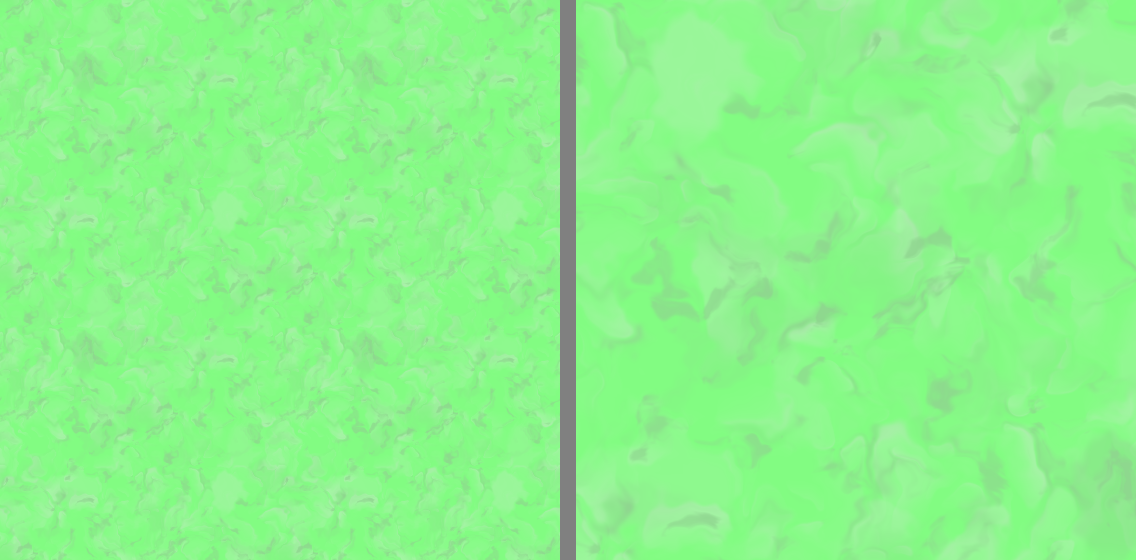
Left, the full canvas; right, a detail of the centre.
This texture map is drawn by a Shadertoy shader. Its source:

```glsl
// Pale, torn-looking flakes and grey specks on bright green, tiled 2 by 2.
// Warped noise and scattered one-sided blobs share a lattice that also repeats
// at half a tile diagonally; a pair of kite-shaped flakes tells the halves apart.

float hash(vec2 c) {
    return fract(sin(dot(c, vec2(127.1, 311.7))) * 43758.5453);
}

// Wraps a cell to the tile, n cells wide, with the half-tile diagonal repeat
vec2 wrapCell(vec2 c, float n) {
    float row = floor(c.y / (0.5 * n));
    c -= row * 0.5 * n;
    return vec2(mod(c.x, n), c.y) + n;
}

float noise(vec2 p, float n) {
    vec2 cell = floor(p * n), f = fract(p * n);
    f = f * f * (3.0 - 2.0 * f);
    float a = hash(wrapCell(cell, n));
    float b = hash(wrapCell(cell + vec2(1, 0), n));
    float c = hash(wrapCell(cell + vec2(0, 1), n));
    float d = hash(wrapCell(cell + vec2(1, 1), n));
    return mix(mix(a, b, f.x), mix(c, d, f.x), f.y);
}

float fbm(vec2 p, float n) {
    float sum = 0.0, amp = 0.53;
    for (int i = 0; i < 4; i++) {
        sum += amp * noise(p, n);
        amp *= 0.5;
        n *= 2.0;
    }
    return sum;
}

vec2 noise2(vec2 p, float n) {
    return vec2(noise(p, n), noise(p + vec2(0.37, 0.11), n)) - 0.5;
}

// Flakes, crisp on one side and fading on the other:
// x = body, y = bright rim, z = shadow just outside the rim
vec3 flakes(vec2 p, float n) {
    vec2 q = p * n, cell = floor(q);
    vec3 result = vec3(0);
    for (int j = -1; j <= 1; j++)
    for (int i = -1; i <= 1; i++) {
        vec2 c = cell + vec2(i, j), id = wrapCell(c, n);
        vec2 jitter = vec2(hash(id + 3.1), hash(id + 7.7));
        vec2 d = q - c - 0.2 - 0.6 * jitter;
        float angle = 6.2832 * hash(id + 13.3);
        float radius = mix(0.25, 0.6, hash(id + 19.9));
        float strength = hash(id + 29.3);
        float dist = length(d * vec2(1.15, 0.9)) - radius;
        float fade = smoothstep(-radius, radius, dot(d, vec2(cos(angle), sin(angle))));
        float body = smoothstep(0.05, -0.05, dist) * (0.1 + 0.9 * fade);
        float rim = exp(-dist * dist * 200.0) * fade * fade;
        float shadow = exp(-pow((dist - 0.13) / 0.09, 2.0)) * fade * fade;
        result = max(result, vec3(body, rim, shadow) * strength * strength);
    }
    return result;
}

// Kite with a rounded top and a point below: x = body, y = smudge at the point
vec2 kite(vec2 p, vec2 centre) {
    vec2 d = fract(p - centre + 0.5) - 0.5;
    float width = 0.06 * smoothstep(-0.13, 0.03, d.y) * smoothstep(0.1, 0.04, d.y);
    float body = smoothstep(0.012, -0.012, abs(d.x) - width);
    body *= smoothstep(-0.11, -0.04, d.y) * smoothstep(0.09, 0.07, d.y);
    vec2 tip = (d - vec2(-0.015, -0.1)) / vec2(0.009, 0.016);
    return vec2(body, exp(-dot(tip, tip)));
}

// Upright streak with a crisp left edge
float streak(vec2 p, vec2 centre) {
    vec2 d = fract(p - centre + 0.5) - 0.5;
    return smoothstep(-0.035, -0.025, d.x) * smoothstep(0.045, 0.0, d.x)
         * smoothstep(0.085, 0.04, abs(d.y));
}

void mainImage(out vec4 fragColor, in vec2 fragCoord) {
    vec2 p = 2.0 * fragCoord / iResolution.xy;

    // Tear the outlines at three scales
    vec2 ragged = p + 0.03 * noise2(p, 26.0) + 0.014 * noise2(p, 64.0);
    vec2 torn = ragged + 0.065 * noise2(p, 12.0);

    // Flakes in two sizes, gathered in clumps
    float halves = 1.0 + 0.15 * sin(6.2832 * p.x);
    vec3 large = flakes(torn, 12.0);
    vec3 small = flakes(torn + 0.23, 26.0);
    float clumps = smoothstep(0.3, 0.65, noise(p + 0.41, 10.0));
    float pale = 0.95 * large.x + 0.55 * small.x * clumps;
    pale += 0.4 * smoothstep(0.48, 0.75, fbm(torn, 14.0));
    pale *= halves;
    float rim = (0.9 * large.y + 0.6 * small.y * clumps) * smoothstep(0.2, 0.8, noise(p, 34.0));

    // Small specks, broken shadows beside the flakes and soft mottling
    float specks = smoothstep(0.6, 0.8, fbm(torn + vec2(0.19, 0.31), 28.0));
    float broken = smoothstep(0.4, 0.8, noise(ragged + 0.29, 28.0));
    float smudge = 0.65 * specks + (0.75 * large.z + 0.45 * small.z * clumps) * broken;
    smudge += 0.2 * smoothstep(0.52, 0.75, fbm(torn + 0.57, 16.0));

    // Matching kites and streaks, half a tile apart
    vec2 lightKite = kite(ragged, vec2(0.807, 0.235));
    vec2 darkKite = kite(ragged, vec2(0.307, 0.735));
    pale = mix(pale, 0.75, 0.9 * lightKite.x);
    pale += 0.6 * streak(ragged, vec2(0.846, 0.98)) + 0.4 * streak(ragged, vec2(0.346, 0.48));
    smudge = mix(smudge, 0.0, lightKite.x) + 0.4 * darkKite.x;
    smudge += 0.8 * (lightKite.y + darkKite.y);

    // Green ground, pale flakes, whitish rims, grey specks
    vec3 color = mix(vec3(0.508, 0.99, 0.508), vec3(0.645, 0.955, 0.645), clamp(pale, 0.0, 1.0));
    color = mix(color, vec3(0.69, 0.92, 0.69), clamp(rim, 0.0, 1.0));
    color = mix(color, vec3(0.56, 0.83, 0.56), clamp(smudge, 0.0, 0.9));
    fragColor = vec4(color, 1.0);
}
```
